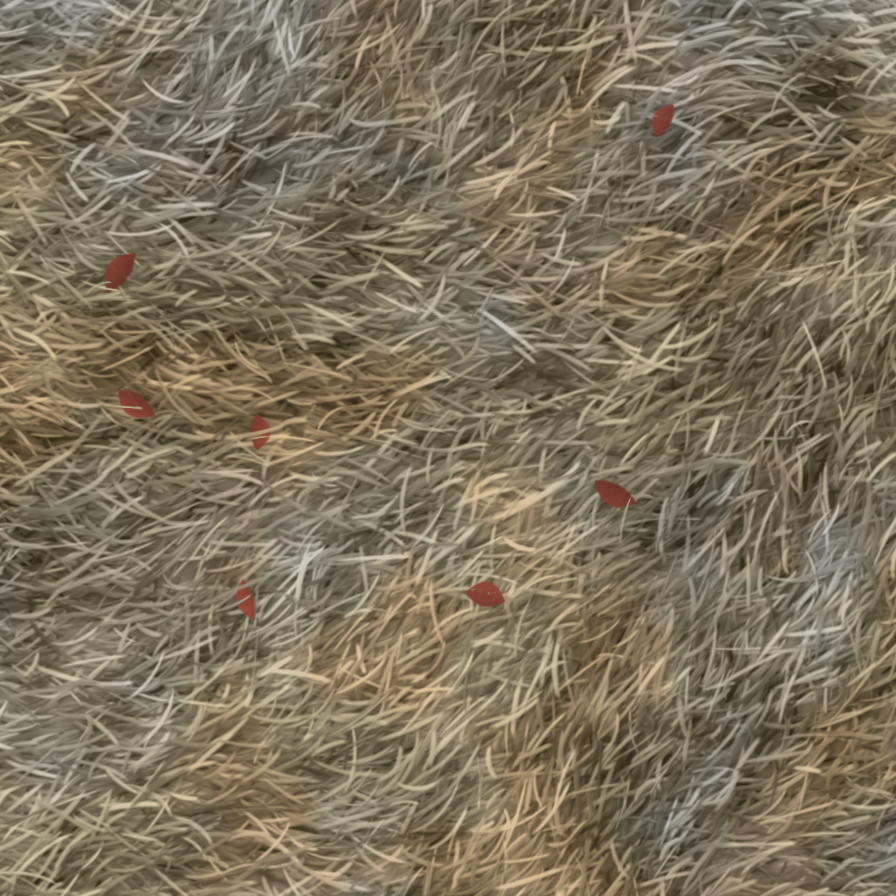
A WebGL 1 fragment shader for this texture:

```glsl
precision highp float;

uniform vec2 u_resolution;

const vec3 SHADOW = vec3(0.20, 0.17, 0.11);
const vec3 STRAW = vec3(0.79, 0.76, 0.69);
const vec3 COOL_TINT = vec3(0.96, 1.00, 1.08);
const vec3 WARM_TINT = vec3(1.02, 0.99, 0.91);
const vec3 RUST_TINT = vec3(1.03, 0.96, 0.89);
const vec3 LEAF_RED = vec3(0.54, 0.25, 0.20);

const int LAYERS = 18;
const int LEAF_LAYER = 15;
const float COARSE_CELLS = 19.0;   // blade cells across the canvas, top layer
const float FINE_CELLS = 29.0;     // and bottom layer
const float HALF_WIDTH = 0.0025;
const float SOFTNESS = 0.0021;
const float MAIN_ANGLE = 0.28;
const float ANGLE_SWAY = 1.2;
const float ANGLE_SPREAD = 1.15;
const float BLADE_BEND = 0.28;
const float BLADE_CONTRAST = 0.76;
const float TUFT_CONTRAST = 0.42;
const float HOLLOW_CONTRAST = 0.34;
const float BRIGHTNESS = 0.075;
const float LEAF_CELLS = 5.0;
const float LEAF_CHANCE = 0.26;

vec4 hash4(vec3 p) {
  vec4 q = fract(p.xyzx * vec4(0.1031, 0.1030, 0.0973, 0.1099));
  q += dot(q, q.wzxy + 33.33);
  return fract((q.xxyz + q.yzzw) * q.zywx);
}

float noise(vec2 p, float seed) {
  vec2 c = floor(p);
  vec2 f = fract(p);
  f = f * f * (3.0 - 2.0 * f);
  float low = mix(hash4(vec3(c, seed)).x, hash4(vec3(c + vec2(1.0, 0.0), seed)).x, f.x);
  float high = mix(hash4(vec3(c + vec2(0.0, 1.0), seed)).x, hash4(vec3(c + 1.0, seed)).x, f.x);
  return mix(low, high, f.y);
}

float fbm(vec2 p, float seed) {
  return 0.55 * noise(p, seed) + 0.30 * noise(p * 2.1 + 7.3, seed) + 0.15 * noise(p * 4.3 + 3.1, seed);
}

vec2 turn(vec2 p, float angle) {
  float c = cos(angle);
  float s = sin(angle);
  return vec2(c * p.x + s * p.y, c * p.y - s * p.x);
}

// One layer of slightly bent, tapered blades painted over the tone below
float paintBlades(float tone, vec2 uv, float layer, float height, float flow, float blur) {
  float cells = mix(FINE_CELLS, COARSE_CELLS, height);
  vec2 grid = uv * cells + layer * vec2(3.37, 5.71);
  vec2 home = floor(grid);
  for (int y = -1; y <= 1; y++) {
    for (int x = -1; x <= 1; x++) {
      vec2 cell = home + vec2(float(x), float(y));
      vec4 place = hash4(vec3(cell, layer + 11.0));
      vec4 look = hash4(vec3(cell, layer + 57.0));
      float angle = flow + (place.z + place.w - 1.0) * ANGLE_SPREAD;
      vec2 p = turn(grid - cell - place.xy, angle);
      float halfLength = mix(0.35, 0.92, look.x);
      float along = p.x / halfLength;
      float across = (p.y + (look.y - 0.5) * BLADE_BEND * (along * along - 0.4)) / cells;
      float width = HALF_WIDTH * mix(0.5, 1.2, look.z) * (1.0 - 0.4 * along * along);
      float cover = 1.0 - smoothstep(width - blur, width + blur, abs(across));
      cover *= 1.0 - smoothstep(0.65, 1.0, abs(along));
      float bladeTone = mix(0.24, 0.70, height) + (look.w - 0.5) * BLADE_CONTRAST;
      bladeTone += 0.06 * clamp(across / width, -1.0, 1.0) + 0.07 * along;
      // Soft shade cast just beneath the blade
      float shade = 1.0 - smoothstep(0.0, width * 2.4, abs(across + width * 1.3));
      shade *= 1.0 - smoothstep(0.5, 1.0, abs(along));
      tone *= 1.0 - 0.16 * shade;
      tone = mix(tone, bladeTone, cover * 0.88);
    }
  }
  return tone;
}

// Sparse fallen leaves: x is coverage, y is shading
vec2 fallenLeaf(vec2 uv, float blur) {
  vec2 grid = uv * LEAF_CELLS;
  vec2 cell = floor(grid);
  vec4 r = hash4(vec3(cell, 91.0));
  vec4 shape = hash4(vec3(cell, 133.0));
  vec2 p = turn((fract(grid) - mix(vec2(0.2), vec2(0.8), r.xy)) / LEAF_CELLS, r.z * 6.2832);
  float size = mix(0.018, 0.030, shape.x);
  float along = p.x / size;
  float width = size * mix(0.40, 0.65, shape.y) * (1.0 - along * along);
  float edge = abs(p.y + 0.004 * along * along) - width;
  float cover = (1.0 - smoothstep(-blur, blur, edge)) * step(abs(along), 1.0);
  return vec2(cover * step(r.w, LEAF_CHANCE), 0.85 + 0.3 * shape.z + 9.0 * p.y);
}

void main() {
  vec2 uv = gl_FragCoord.xy / u_resolution.y;
  float blur = max(SOFTNESS, 0.7 / u_resolution.y);

  // Lie of the grass, steeper towards the lower right
  float flow = MAIN_ANGLE + (noise(uv * 3.2, 5.0) - 0.5) * ANGLE_SWAY;
  flow += 0.5 * uv.x * (1.0 - uv.y);

  vec2 leaf = fallenLeaf(uv, blur);
  float leafCover = 0.0;
  float tone = 0.12 + 0.35 * fbm(uv * 40.0, 2.0);
  for (int i = 0; i < LAYERS; i++) {
    float layer = float(i);
    float before = tone;
    tone = paintBlades(tone, uv, layer, layer / float(LAYERS - 1), flow, blur);
    if (i > LEAF_LAYER) leafCover *= 1.0 - smoothstep(0.10, 0.45, abs(tone - before));
    if (i == LEAF_LAYER) leafCover = leaf.x;
  }

  // Tufts along the lie of the grass, broader hollows, fine grain
  vec2 combed = turn(uv, MAIN_ANGLE + 0.2);
  tone += (fbm(combed * vec2(13.0, 24.0), 21.0) - 0.5) * TUFT_CONTRAST;
  tone += (fbm(uv * 5.5, 63.0) - 0.5) * HOLLOW_CONTRAST;
  tone += (noise(uv * 150.0, 8.0) - 0.5) * 0.05 + BRIGHTNESS;
  vec3 color = mix(SHADOW, STRAW, clamp(tone, 0.0, 1.05));

  // Patches of gold, grey and rust
  float warmth = smoothstep(0.20, 0.70, fbm(uv * 5.0, 33.0) + 0.12 * (0.5 - uv.y));
  color *= mix(COOL_TINT, WARM_TINT, warmth);
  color *= mix(vec3(1.0), RUST_TINT, smoothstep(0.50, 0.75, fbm(uv * 7.0, 47.0)));
  color = mix(color, LEAF_RED * leaf.y, leafCover * 0.92);
  gl_FragColor = vec4(color, 1.0);
}
```
